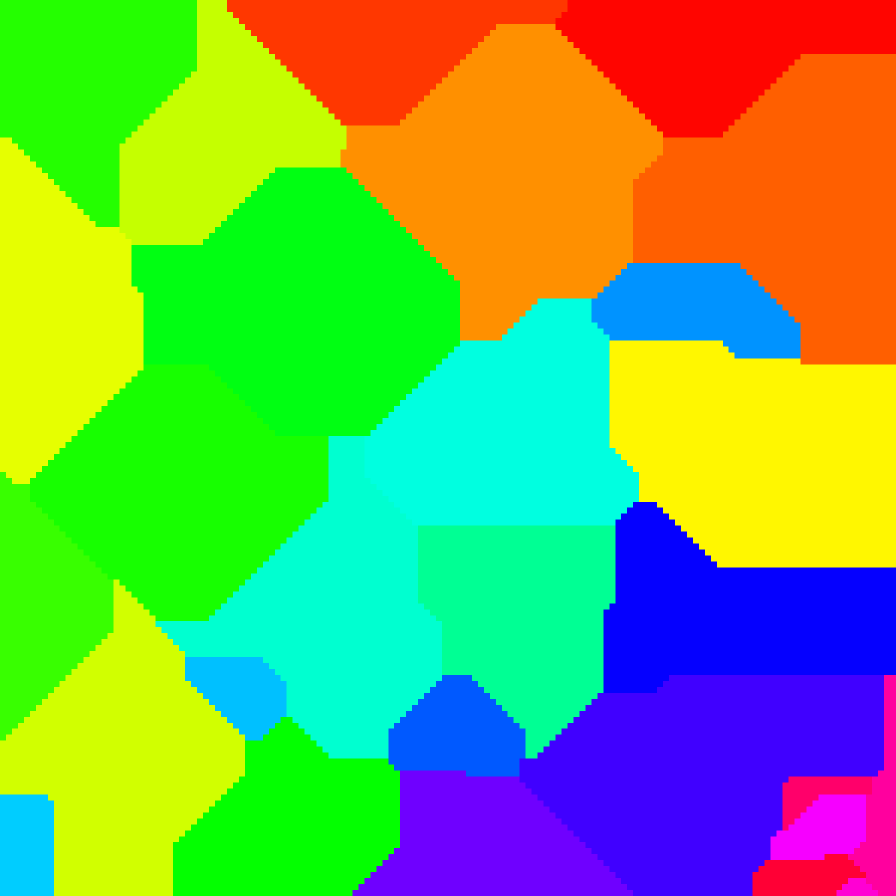
This pattern is drawn by a Shadertoy shader. Its source:

```glsl
// Blocky mosaic of rainbow cells: a weighted Voronoi diagram in Manhattan distance.

const int SITES = 29;

vec3 pureHue(float hue) {
    return clamp(abs(mod(hue * 6.0 + vec3(0.0, 4.0, 2.0), 6.0) - 3.0) - 1.0, 0.0, 1.0);
}

bool isPink(int i) { return i >= 24; }
bool isSmallBlue(int i) { return (i >= 16 && i <= 18) || i == 22 || i == 23; }

// Low-discrepancy scatter with sine jitter; pink sites crowd into a corner.
vec2 sitePosition(int i) {
    float n = float(i);
    vec2 p = fract(vec2(0.6, 0.33) - n * vec2(0.75488, 0.56984));
    p -= 0.06 * sin(n * vec2(5.1, 3.7));
    return isPink(i) ? mix(vec2(1.0, -0.04), p, 0.16) : p;
}

// Distance handicap: negative values grow a cell, positive ones shrink it.
float siteHandicap(int i) {
    if (isPink(i)) return 0.12;
    if (isSmallBlue(i)) return 0.07;
    return i < 4 ? -0.025 : i < 12 ? -0.012 : 0.0;
}

// Hue zones: warm upper right, violet lower right, cyan centre, green elsewhere.
float siteHue(int i) {
    vec2 p = sitePosition(i);
    float variation = fract(float(i) * 0.618);
    if (isPink(i)) return float(i) / float(SITES);
    if (isSmallBlue(i)) return 0.52 + 0.1 * variation;
    if (p.x - p.y > 0.35) return 0.74 - 0.22 * p.y;
    if (p.x + p.y > 1.35) return 0.1 * variation;
    vec2 fromCentre = abs(p - vec2(0.5, 0.42));
    if (fromCentre.x + fromCentre.y < 0.28) return 0.43 + 0.12 * variation;
    return 0.14 + 0.24 * variation;
}

vec3 mosaic(vec2 uv) {
    // Snap to square blocks for the stepped diagonals.
    vec2 block = (floor(uv * 150.0) + 0.5) / 150.0;
    float nearest = 1e3;
    int owner = 0;
    for (int i = 0; i < SITES; i++) {
        vec2 offset = abs(block - sitePosition(i));
        float d = offset.x + offset.y + siteHandicap(i);
        if (d < nearest) {
            nearest = d;
            owner = i;
        }
    }
    return pureHue(siteHue(owner));
}

void mainImage(out vec4 fragColor, in vec2 fragCoord) {
    // Average 2 x 2 samples to smooth the block edges.
    vec3 color = vec3(0.0);
    for (int s = 0; s < 4; s++) {
        vec2 shift = vec2(s % 2, s / 2) * 0.5 - 0.25;
        color += mosaic((fragCoord + shift) / iResolution.y);
    }
    fragColor = vec4(color / 4.0, 1.0);
}
```
